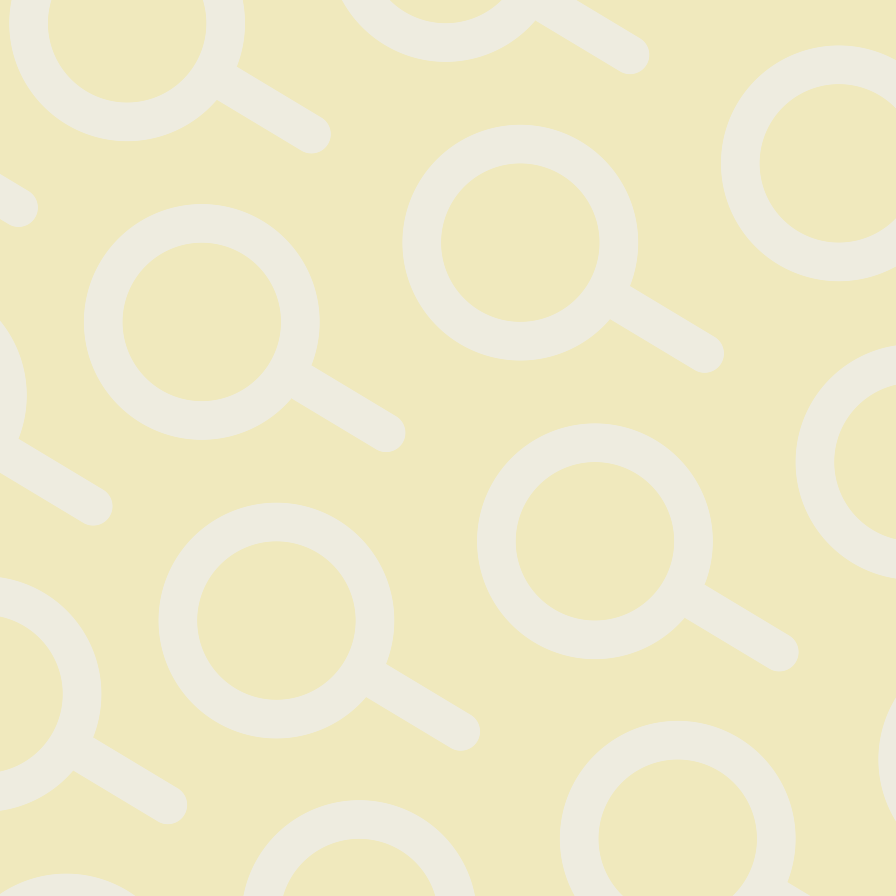
Give the GLSL for this pattern, as a Shadertoy shader.

```glsl
#define GROUND       vec3(0.941, 0.914, 0.741)
#define INK          vec3(0.933, 0.926, 0.878)
#define ORIGIN       vec2(0.1419, 0.9740)
#define COLUMN_STEP  vec2(0.3555, 0.0885)
#define ROW_STEP     vec2(0.0833, -0.3333)
#define COLUMN_SEAM  vec2(-0.0286, -0.0065)
#define ROW_SEAM     vec2(0.0091, 0.0013)
#define BLOCK        3.0
#define RING_RADIUS  0.1100
#define HALF_STROKE  0.0216
#define HANDLE_END   vec2(0.2057, -0.1237)

float segmentDistance(vec2 p, vec2 a, vec2 b) {
    vec2 ab = b - a;
    float t = clamp(dot(p - a, ab) / dot(ab, ab), 0.0, 1.0);
    return length(p - a - ab * t);
}

// Ring with a round-capped handle pointing away from its centre
float lensDistance(vec2 p) {
    float ring = abs(length(p) - RING_RADIUS);
    vec2 handleStart = normalize(HANDLE_END) * RING_RADIUS;
    float handle = segmentDistance(p, handleStart, HANDLE_END);
    return min(ring, handle) - HALF_STROKE;
}

// Slanted lattice, shifted slightly wherever one block meets the next
vec2 lensCentre(vec2 cell) {
    vec2 block = floor(cell / BLOCK);
    return ORIGIN
        + cell.x * COLUMN_STEP + block.x * COLUMN_SEAM
        + cell.y * ROW_STEP + block.y * ROW_SEAM;
}

void mainImage(out vec4 fragColor, in vec2 fragCoord) {
    vec2 uv = fragCoord / iResolution.xy;
    float pixel = 1.0 / min(iResolution.x, iResolution.y);

    // Nearest lens among all cells that reach the canvas
    float d = 1.0;
    for (int row = -1; row <= 4; row++) {
        for (int column = -2; column <= 3; column++) {
            vec2 centre = lensCentre(vec2(column, row));
            d = min(d, lensDistance(uv - centre));
        }
    }

    float coverage = smoothstep(0.5 * pixel, -0.5 * pixel, d);
    fragColor = vec4(mix(GROUND, INK, coverage), 1.0);
}
```
